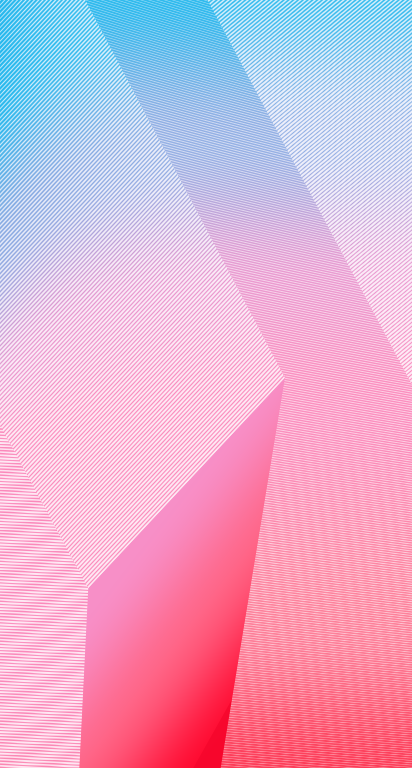
This background is drawn by a WebGL 1 fragment shader. Its source:

```glsl
precision highp float;

uniform vec2 u_resolution;

// Layout, in units of the canvas height
const float ASPECT = 0.535;
const vec2 BAND_LEFT = vec2(0.1107, 1.0);
const vec2 BAND_RIGHT = vec2(0.2695, 1.0);
const vec2 BAND_EXIT = vec2(0.534, 0.501);
const vec2 APEX = vec2(0.370, 0.508);
const vec2 CORNER = vec2(0.1146, 0.234);
const vec2 LEFT_EDGE = vec2(0.0, 0.447);
const vec2 FOOT_LEFT = vec2(0.103, 0.0);
const vec2 FOOT_RIGHT = vec2(0.2865, 0.0);
const vec2 FACET_TOP = vec2(0.297, 0.082);
const vec2 FACET_FOOT = vec2(0.251, 0.0);

// Hatching: spacing, strength and direction
const float LINE_PERIOD = 0.0040;
const float FINE_PERIOD = 0.0034;
const float MOIRE_PERIOD = 0.027;
const float LINE_CONTRAST = 0.62;
const float FINE_CONTRAST = 0.42;
const vec2 SKY_NORMAL = vec2(-0.643, 0.766);
const vec2 FLOOR_NORMAL = vec2(0.05, 0.999);

// Colours
const vec3 PAPER = vec3(1.0, 0.985, 1.0);
const vec3 CYAN = vec3(0.05, 0.69, 0.92);
const vec3 BLUE = vec3(0.45, 0.60, 0.86);
const vec3 ORCHID = vec3(0.89, 0.49, 0.76);
const vec3 PINK = vec3(0.98, 0.43, 0.67);
const vec3 CORAL = vec3(0.99, 0.38, 0.50);
const vec3 RED = vec3(0.99, 0.12, 0.24);
const vec3 PANEL_PINK = vec3(0.97, 0.56, 0.78);
const vec3 PANEL_CORAL = vec3(1.0, 0.39, 0.52);
const vec3 PANEL_RED = vec3(1.0, 0.03, 0.18);
const vec3 FACET_RED = vec3(0.96, 0.02, 0.17);

// Signed distance to the line a-b, positive on the left of its direction
float side(vec2 p, vec2 a, vec2 b) {
  vec2 d = normalize(b - a);
  return d.x * (p.y - a.y) - d.y * (p.x - a.x);
}

float fill(float dist, float pixel) {
  return smoothstep(-0.6 * pixel, 0.6 * pixel, dist);
}

// Ink colour by height
vec3 inkAt(float h) {
  vec3 c = mix(RED, CORAL, smoothstep(-0.02, 0.18, h));
  c = mix(c, PINK, smoothstep(0.18, 0.48, h));
  c = mix(c, ORCHID, smoothstep(0.48, 0.66, h));
  c = mix(c, BLUE, smoothstep(0.63, 0.82, h));
  return mix(c, CYAN, smoothstep(0.82, 1.01, h));
}

// Running integral of a pulse train, used to box-filter the lines
float pulseSum(float x, float duty) {
  return floor(x) * duty + min(fract(x), duty);
}

vec3 hatch(vec3 ink, float x, float period, float duty, float contrast, float pixel) {
  float t = x / period;
  float w = pixel / period;
  float cover = (pulseSum(t + 0.5 * w, duty) - pulseSum(t - 0.5 * w, duty)) / w;
  return mix(PAPER, ink, mix(duty, cover, contrast));
}

void main() {
  vec2 p = gl_FragCoord.xy / u_resolution * vec2(ASPECT, 1.0);
  float pixel = 1.0 / u_resolution.y;
  float ridge = side(p, CORNER, APEX);
  float slope = side(p, LEFT_EDGE, CORNER);

  // Dense band, its lines levelling out into the lower right
  float ripple = 0.03 * sin(p.x * 400.0 + p.y * 50.0) * smoothstep(0.55, 0.3, p.y);
  float bandDuty = 0.58 + 0.17 * smoothstep(0.8, 1.0, p.y)
                 + 0.18 * smoothstep(0.30, 0.0, p.y) + ripple;
  float weave = p.y + p.x * (0.08 + 0.25 * p.y);
  vec3 color = hatch(inkAt(p.y), weave, FINE_PERIOD, bandDuty, FINE_CONTRAST, pixel);

  // Pale upper right field
  float skyDuty = 0.35 + 0.16 * smoothstep(0.86, 1.0, p.y);
  vec3 sky = hatch(inkAt(p.y), dot(p, SKY_NORMAL), LINE_PERIOD, skyDuty, LINE_CONTRAST, pixel);
  color = mix(color, sky, fill(side(p, BAND_RIGHT, BAND_EXIT), pixel));

  // Smooth panel with a darker facet at its foot
  float depth = clamp((-ridge + 0.15 * (p.x - 0.2)) / 0.285, 0.0, 1.0);
  vec3 panel = mix(PANEL_PINK, PANEL_CORAL, smoothstep(0.02, 0.56, depth));
  panel = mix(panel, PANEL_RED, smoothstep(0.45, 1.0, depth));
  float facet = fill(-side(p, FACET_FOOT, FACET_TOP), pixel);
  panel = mix(panel, FACET_RED, 0.75 * facet);
  float panelMask = min(-side(p, APEX, FOOT_RIGHT), pixel - ridge);
  color = mix(color, panel, fill(panelMask, pixel));

  // Lower left field with curved interference stripes
  float arc = p.y - 0.30 * p.x - 1.2 * p.x * p.x;
  float moire = sin(6.2832 * arc / MOIRE_PERIOD);
  vec3 floorInk = mix(CORAL, PINK, smoothstep(-0.30, 0.15, p.y));
  float floorDuty = 0.43 + 0.07 * moire;
  vec3 ground = hatch(floorInk, dot(p, FLOOR_NORMAL), LINE_PERIOD, floorDuty, LINE_CONTRAST, pixel);
  float groundMask = min(-side(p, CORNER, FOOT_LEFT), pixel - slope);
  color = mix(color, ground, fill(groundMask, pixel));

  // Large left field, hatched parallel to the ridge
  float glow = exp(-9.0 * p.x);
  float leftDuty = 0.38 + 0.34 * glow * smoothstep(0.45, 1.0, p.y);
  vec3 leftInk = inkAt(max(p.y, 0.44) + 0.14 * glow * smoothstep(0.3, 0.55, p.y));
  vec3 field = hatch(leftInk, ridge - 0.55 * LINE_PERIOD, LINE_PERIOD, leftDuty, LINE_CONTRAST, pixel);
  float fieldMask = min(min(ridge, slope), -side(p, BAND_LEFT, APEX));
  color = mix(color, field, fill(fieldMask, pixel));

  gl_FragColor = vec4(color, 1.0);
}
```
